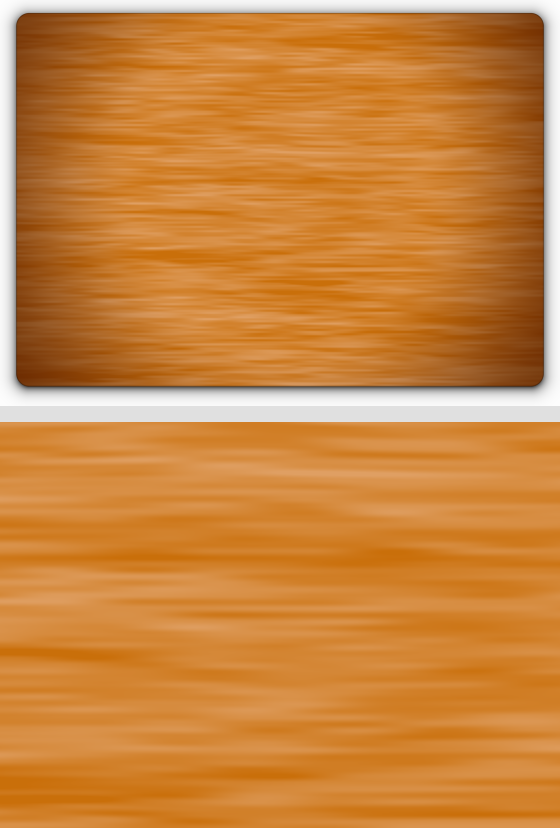
Top: the whole. Bottom: its middle third, enlarged.
Write a WebGL 1 fragment shader that draws this texture.

```glsl
precision highp float;
uniform vec2 u_resolution;

// Colours
const vec3 PAPER = vec3(0.995);
const vec3 WOOD_DEEP = vec3(0.79, 0.435, 0.04);
const vec3 WOOD_PALE = vec3(0.875, 0.625, 0.39);
const vec3 BURN_TINT = vec3(0.52, 0.37, 0.15);

// Panel, in canvas heights
const float SIDE_MARGIN = 0.040;
const float TOP_MARGIN = 0.032;
const float BOTTOM_MARGIN = 0.048;
const float CORNER_RADIUS = 0.032;

// Shadow
const float SHADOW_DROP = 0.005;
const float SHADOW_FADE = 0.0125;
const float SHADOW_STRENGTH = 0.5;

// Grain and burnt border
const float GRAIN_CONTRAST = 1.9;
const float BURN_START = 0.52;
const float BURN_END = 1.30;
const float BURN_HEIGHT = 0.63;
const float RIM_WIDTH = 0.004;

float hash(vec2 p) {
  vec3 q = fract(vec3(p.xyx) * 0.1031);
  q += dot(q, q.yzx + 33.33);
  return fract((q.x + q.y) * q.z);
}

// One row of smooth noise, shifted at random so rows never line up
float rowNoise(float x, float row) {
  x += 37.0 * hash(vec2(row, 7.0));
  float cell = floor(x);
  float f = smoothstep(0.0, 1.0, x - cell);
  return mix(hash(vec2(cell, row)), hash(vec2(cell + 1.0, row)), f);
}

float streaks(vec2 p) {
  float row = floor(p.y);
  float f = smoothstep(0.0, 1.0, p.y - row);
  return mix(rowNoise(p.x, row), rowNoise(p.x, row + 1.0), f);
}

// Layers from hair-thin fibres to broad bands
float grain(vec2 p) {
  p.y += 0.004 * streaks(p * vec2(5.0, 9.0) + 50.0);
  float fibres = 0.30 * streaks(p * vec2(14.0, 190.0) + 11.0);
  fibres += 0.26 * streaks(p * vec2(6.0, 92.0) + 301.0);
  float bands = 0.24 * streaks(p * vec2(2.6, 38.0) + 503.0);
  bands += 0.20 * streaks(p * vec2(1.2, 14.0) + 709.0);
  return clamp(0.47 + GRAIN_CONTRAST * (fibres + bands - 0.5), 0.0, 1.0);
}

float roundedBox(vec2 p, vec2 halfSize, float radius) {
  vec2 q = abs(p) - halfSize + radius;
  return length(max(q, 0.0)) + min(max(q.x, q.y), 0.0) - radius;
}

void main() {
  vec2 p = gl_FragCoord.xy / u_resolution.y;
  float pixel = 1.0 / u_resolution.y;
  float aspect = u_resolution.x / u_resolution.y;

  vec2 center = 0.5 * vec2(aspect, 1.0 + BOTTOM_MARGIN - TOP_MARGIN);
  vec2 halfSize = 0.5 * vec2(aspect - 2.0 * SIDE_MARGIN,
                             1.0 - TOP_MARGIN - BOTTOM_MARGIN);
  vec2 local = p - center;
  float panel = roundedBox(local, halfSize, CORNER_RADIUS);

  // Soft shadow on the paper
  float drop = roundedBox(local + vec2(0.0, SHADOW_DROP), halfSize, CORNER_RADIUS);
  float shadow = SHADOW_STRENGTH * exp(-max(drop, -SHADOW_DROP) / SHADOW_FADE);
  vec3 background = PAPER * (1.0 - shadow);

  // Wood, burnt towards the sides and the lower corners
  vec3 wood = mix(WOOD_DEEP, WOOD_PALE, grain(p));
  vec2 q = local / halfSize;
  q.y = (q.y - 0.08) * BURN_HEIGHT;
  float burn = smoothstep(BURN_START, BURN_END, length(q));
  wood *= mix(vec3(1.0), BURN_TINT, burn);
  wood *= 1.0 - 0.3 * smoothstep(-RIM_WIDTH, 0.0, panel);

  float cover = 1.0 - smoothstep(-0.7 * pixel, 0.7 * pixel, panel);
  gl_FragColor = vec4(mix(background, wood, cover), 1.0);
}
```
